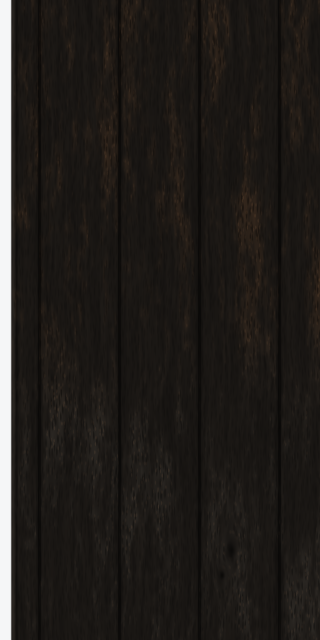
This texture is drawn by a Shadertoy shader. Its source:

```glsl
// Dark stained wooden planks with grooves, worn streaks and a pale strip on the left.

float hash(vec2 p) {
    return fract(sin(dot(p, vec2(127.1, 311.7))) * 43758.55);
}

float valueNoise(vec2 p) {
    vec2 i = floor(p), f = fract(p);
    f = f * f * (3.0 - 2.0 * f);
    vec2 e = vec2(1.0, 0.0);
    return mix(mix(hash(i), hash(i + e), f.x),
               mix(hash(i + e.yx), hash(i + e.xx), f.x), f.y);
}

// Distance to the nearest scattered cell point
float cellNoise(vec2 p) {
    vec2 cell = floor(p);
    float nearest = 2.0;
    for (int y = -1; y <= 1; y++)
    for (int x = -1; x <= 1; x++) {
        vec2 c = cell + vec2(x, y);
        vec2 point = c + vec2(hash(c), hash(c + 41.3));
        nearest = min(nearest, length(point - p));
    }
    return nearest;
}

// Soft elliptical spot
float spot(vec2 p, vec2 center, vec2 size) {
    vec2 d = (p - center) / size;
    return exp(-dot(d, d));
}

void mainImage(out vec4 fragColor, in vec2 fragCoord) {
    vec2 p = fragCoord / iResolution.x;
    float pixel = 1.0 / iResolution.x;

    // Four planks per canvas width
    float across = (p.x - 0.123) * 4.0;
    float id = floor(across);
    float u = fract(across);
    float seam = (u - step(0.5, u)) * 0.25;

    // Knots push the grain aside
    vec2 wood = p;
    float knots = 0.0;
    for (int i = 0; i < 2; i++) {
        float k = float(i);
        vec2 center = vec2(0.724 - 0.03 * k, 0.276 - 0.075 * k);
        float size = 1.0 - 0.4 * k;
        wood.x -= (p.x - center.x) * 0.7 * spot(p, center, vec2(0.04, 0.09) * size);
        knots += spot(p, center, vec2(0.012, 0.019) * size);
    }
    wood.x += 0.003 * sin(p.y * 7.0 + id * 2.3) + 0.0015 * sin(p.y * 19.0 + id);
    vec2 shift = vec2(id * 17.0, id * 5.3);

    // Long fibres, short pores and arched growth rings
    float fibre = 0.6 * valueNoise(wood * vec2(125.0, 5.0) + shift)
                + 0.4 * valueNoise(wood * vec2(230.0, 24.0) + shift);
    float pores = smoothstep(0.42, 0.1, cellNoise(wood * vec2(105.0, 20.0) + shift));
    float bow = u - 0.5 + 0.08 * sin(p.y * 4.0 + id);
    float rings = sin(95.0 * bow * bow + p.y * 17.0 + 2.0 * sin(p.y * 5.0 + id * 1.7));

    // Each plank has a warm worn streak above and a grey one below
    vec2 q = vec2(u, p.y);
    float upper = spot(q, vec2(0.87 - 0.1 * id, 1.6 - 0.2 * id), vec2(0.17, 0.36));
    upper += 0.6 * spot(q, vec2(0.12, 1.9), vec2(0.16, 0.24));
    float lower = spot(q, vec2(0.38, 0.65 - 0.17 * id), vec2(0.38, 0.2));
    float patches = valueNoise(wood * vec2(13.0, 3.0) + shift);
    float ragged = 0.55 * valueNoise(wood * vec2(48.0, 7.0) + shift)
                 + 0.45 * valueNoise(wood * vec2(110.0, 28.0) + shift);
    float wear = smoothstep(0.42, 1.05, ragged * 0.75 + 0.22 * patches
                                       + 0.28 * upper + 0.24 * lower);

    // Stain, wear and fine texture
    vec3 color = mix(vec3(0.080, 0.071, 0.063), vec3(0.118, 0.103, 0.089), fibre);
    color += vec3(0.005, 0.0045, 0.004) * rings * (0.4 + lower);
    vec3 worn = mix(vec3(0.185, 0.170, 0.152), vec3(0.225, 0.163, 0.115),
                    smoothstep(0.6, 1.1, p.y));
    color = mix(color, worn, wear * (0.45 + 0.5 * fibre));
    color += vec3(0.014, 0.013, 0.012) * lower * smoothstep(1.0, 3.0, id);
    color *= 1.0 - 0.28 * pores * (0.4 + wear);
    color += vec3(0.065, 0.043, 0.026) * wear
           * smoothstep(0.3, 0.08, cellNoise(wood * vec2(80.0, 34.0) + 9.0));
    color *= 1.0 - 0.55 * min(knots, 1.0);

    // Main groove, with a faint bevel line on each side
    float soft = max(pixel, 0.003);
    float groove = 1.0 - smoothstep(0.003, 0.003 + soft, abs(seam));
    float bevel = 1.0 - smoothstep(0.0, 0.003 + pixel, abs(abs(seam) - 0.012));
    float shade = 1.0 - smoothstep(0.004, 0.024, abs(seam));
    color *= (1.0 - 0.42 * groove) * (1.0 - 0.16 * shade);
    color += vec3(0.014, 0.012, 0.010) * bevel * fibre;

    // Plank edge and pale strip
    color += vec3(0.055, 0.051, 0.046) * spot(p, vec2(0.041, p.y), vec2(0.006, 1.0));
    color *= 1.0 - 0.35 * spot(p, vec2(0.052, p.y), vec2(0.004, 1.0));
    float strip = 1.0 - smoothstep(-pixel, pixel, p.x - 0.035);
    color = mix(color, vec3(0.96, 0.965, 0.97), strip);

    fragColor = vec4(color, 1.0);
}
```
